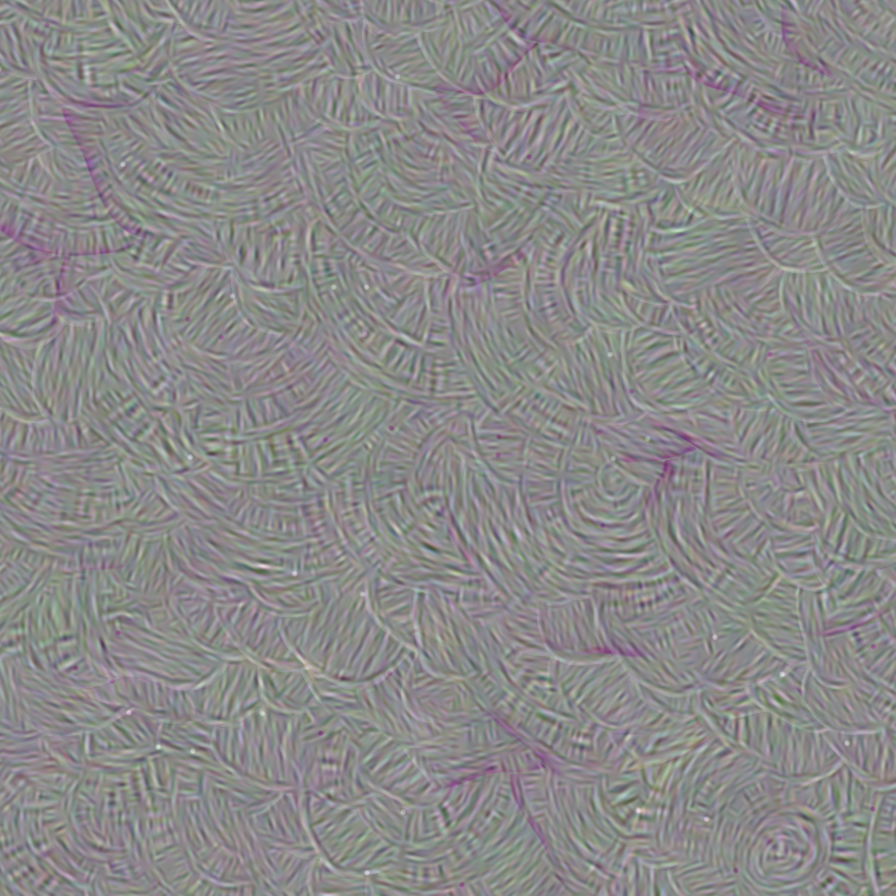
This pattern is drawn by a WebGL 1 fragment shader. Its source:

```glsl
precision highp float;
uniform vec2 u_resolution;

#define SCALES 5.0       // large overlapping scales across the canvas
#define LOBES 14.0       // small lobes across the canvas
#define COARSE 68.0      // ridges per canvas, broad layer
#define FINE 112.0       // ridges per canvas, thin layer
#define WARP 0.036       // bending of all outlines
#define RIDGE 0.070      // ridge contrast
#define TINT 0.040       // colour contrast of ridges
#define BROAD 0.070      // contrast of the soft patches
#define GROUND vec3(0.541, 0.540, 0.538)
#define GREEN_AXIS vec3(-0.4, 0.6, -0.4)
#define YELLOW_AXIS vec3(0.4, 0.1, -0.5)
#define PLUM vec3(-0.02, -0.20, -0.02)

const float TAU = 6.2831853;
vec3 hash3(vec2 p) {
  vec3 q = fract((p.xyx + 71.0) * vec3(0.1031, 0.1030, 0.0973));
  q += dot(q, q.yxz + 33.33);
  return fract((q.xxy + q.yzz) * q.zyx);
}
float corner(vec2 cell, vec2 offset) {
  return dot(hash3(cell).xy * 2.0 - 1.0, offset);
}
float gradientNoise(vec2 p) {
  vec2 i = floor(p), f = p - i, e = vec2(1.0, 0.0);
  vec2 u = f * f * f * (f * (f * 6.0 - 15.0) + 10.0);
  return mix(mix(corner(i, f), corner(i + e, f - e), u.x),
             mix(corner(i + e.yx, f - e.yx), corner(i + 1.0, f - 1.0), u.x), u.y);
}
vec2 bend(vec2 p) {
  return p + WARP * vec2(gradientNoise(p * 10.0), gradientNoise(p * 10.0 + 19.0));
}
// Neighbour cell, k from 0 to 8, lower rows first
vec2 neighbour(int k) {
  float n = float(k);
  return vec2(mod(n, 3.0), floor((n + 0.5) / 3.0)) - 1.0;
}

// Topmost scale, upper rows in front: offset from centre, depth inside rim, id
vec4 topScale(vec2 p, float count) {
  vec2 q = p * count;
  vec4 top = vec4(0.0, -1.0, 1.0, 0.0);
  for (int k = 0; k < 9; k++) {
    vec2 c = floor(q) + neighbour(k);
    vec3 h = hash3(c + count);
    vec2 offset = q - c - 0.25 - 0.5 * h.xy;
    float depth = 0.84 + 0.3 * h.z - length(offset);
    if (depth > 0.0) top = vec4(offset, depth, fract(h.z * 37.0 + h.x));
  }
  return vec4(top.xyz / count, top.w);
}

float lobePatch(vec2 p) {
  return gradientNoise(p * 6.0 + 31.0);
}

// Ridge normal (xy) and distance along it (z): rings, radial rungs or lobes
vec3 ridgeField(vec2 p, float seed) {
  vec2 q = bend(p);
  if (lobePatch(p) > 0.0) {
    vec4 lobe = topScale(q, LOBES);
    float reach = length(lobe.xy), angle = lobe.w * TAU;
    if (lobe.z < 0.014) return vec3(lobe.xy / max(reach, 0.0001), reach);
    vec2 across = vec2(cos(angle), sin(angle));
    return vec3(across, dot(lobe.xy, across));
  }
  vec4 scale = topScale(q, SCALES);
  float radius = length(scale.xy), band = radius * 21.0 + scale.w;
  vec2 normal = scale.xy / max(radius, 0.0001);
  if (fract(band) < 0.6 && gradientNoise(p * 9.0 + seed) > 0.0) {
    float middle = (floor(band) + 0.3 - scale.w) / 21.0;
    return vec3(-normal.y, normal.x, atan(scale.x, -scale.y) * middle);
  }
  return vec3(normal, radius);
}

// Blended wave kernels: brightness, green-plum and yellow-blue
vec3 ridges(vec2 p, float frequency) {
  vec2 q = p * frequency * 0.8;
  vec3 sum = vec3(0.0);
  for (int k = 0; k < 9; k++) {
    vec2 c = floor(q) + neighbour(k);
    vec3 h = hash3(c + frequency);
    vec2 centre = c + h.xy, delta = q - centre;
    float weight = max(1.0 - dot(delta, delta), 0.0);
    vec3 field = ridgeField(centre / (frequency * 0.8), frequency);
    float phase = TAU * (frequency * field.z + dot(delta, field.xy) / 0.8);
    vec3 shift = vec3((h.z - 0.5) * 2.8, h.z * 41.0, h.x * 53.0);
    sum += weight * weight * weight * cos(phase + shift);
  }
  return sum;
}

void main() {
  vec2 p = gl_FragCoord.xy / min(u_resolution.x, u_resolution.y), q = bend(p);
  // Ridges whose strength changes from place to place
  float strength = clamp(0.85 + 1.8 * gradientNoise(p * 9.0 + 3.0), 0.35, 1.6);
  vec3 relief = ridges(p, COARSE) * strength + 0.85 * ridges(p, FINE);
  // Soft patches and grains of light and tint
  float light = gradientNoise(p * 14.0 + 61.0) + gradientNoise(p * 48.0 + 7.0);
  float green = gradientNoise(p * 11.0 + 47.0) + 1.2 * gradientNoise(p * 72.0 + 13.0);
  float yellow = gradientNoise(p * 25.0 + 29.0) + 1.2 * gradientNoise(p * 64.0 + 37.0);
  vec3 color = GROUND + RIDGE * relief.x + 0.6 * BROAD * light;
  color += GREEN_AXIS * (TINT * relief.y + BROAD * green);
  color += YELLOW_AXIS * (TINT * relief.z + BROAD * yellow);
  // Pale lobe outlines, then broken plum and pale streaks along scale rims
  float edge = topScale(q, LOBES).z, depth = topScale(q, SCALES).z;
  color += 0.09 * smoothstep(0.0, 0.12, lobePatch(p)) * exp(-edge * 130.0) * cos(edge * 430.0 - 1.2);
  float rim = smoothstep(0.0, 0.004, depth) * exp(-depth * 130.0);
  float gate = gradientNoise(p * 6.0 + 83.0);
  rim *= 0.8 + 1.4 * gradientNoise(p * 45.0);
  color += rim * (1.5 * smoothstep(0.02, 0.3, gate) * PLUM
                  + smoothstep(0.1, 0.4, -gate) * vec3(0.16, 0.12, 0.04));
  // Sparse specks, light or plum
  vec2 s = p * 26.0;
  vec3 h = hash3(floor(s) + 211.0);
  float speck = 1.0 - smoothstep(0.03, 0.11, length(fract(s) - 0.2 - 0.6 * h.xy));
  color += speck * step(0.93, h.z) * (h.x > 0.5 ? vec3(0.2) : PLUM);
  gl_FragColor = vec4(clamp(color, 0.0, 1.0), 1.0);
}
```
